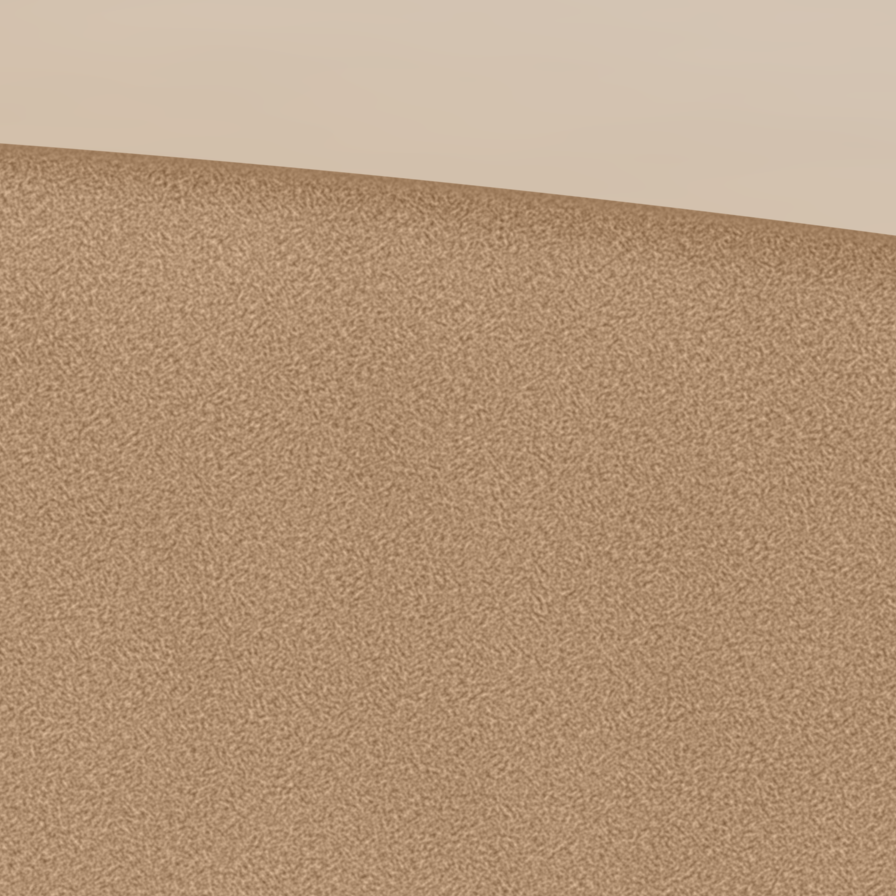
This texture is drawn by a WebGL 2 fragment shader. Its source:

```glsl
#version 300 es
precision highp float;
// A tan woven panel with a gently bowed, sloping top edge below a pale wall.
// The weave is oriented gradient noise whose thread direction changes from
// patch to patch; broad noise and a shaded hem give the panel its soft relief.

uniform vec2 u_resolution;
out vec4 fragColor;

const vec3 WALL_WARM = vec3(0.825, 0.748, 0.662);
const vec3 WALL_COOL = vec3(0.828, 0.768, 0.702);
const vec3 CLOTH     = vec3(0.682, 0.553, 0.430);
const vec3 HEM       = vec3(0.625, 0.490, 0.362);
const vec3 THREAD    = vec3(1.0, 1.0, 0.98);

// Integer hash turned into a unit gradient direction.
vec2 gradientAt(vec2 cell) {
    uvec2 q = uvec2(ivec2(cell) + 4096);
    uint h = q.x * 1597334677u ^ q.y * 3812015801u;
    h = (h ^ (h >> 15)) * 2246822519u;
    h = (h ^ (h >> 13)) * 3266489917u;
    h ^= h >> 16;
    float angle = float(h & 65535u) * 6.28319 / 65536.0;
    return vec2(cos(angle), sin(angle));
}

float gradientNoise(vec2 p) {
    vec2 cell = floor(p), f = p - cell;
    vec2 w = f * f * f * (f * (f * 6.0 - 15.0) + 10.0);
    float a = dot(gradientAt(cell), f);
    float b = dot(gradientAt(cell + vec2(1, 0)), f - vec2(1, 0));
    float c = dot(gradientAt(cell + vec2(0, 1)), f - vec2(0, 1));
    float d = dot(gradientAt(cell + vec2(1, 1)), f - vec2(1, 1));
    return mix(mix(a, b, w.x), mix(c, d, w.x), w.y);
}

float fractalNoise(vec2 p, int octaves) {
    float sum = 0.0, amplitude = 1.0;
    for (int i = 0; i < octaves; i++) {
        sum += amplitude * gradientNoise(p);
        p = mat2(1.6, 1.2, -1.2, 1.6) * p + 17.3;
        amplitude *= 0.55;
    }
    return sum;
}

// Short threads lying along the given angle.
float threads(vec2 p, float angle, vec2 frequency) {
    float c = cos(angle), s = sin(angle);
    return gradientNoise(mat2(c, -s, s, c) * p * frequency);
}

float weave(vec2 p) {
    float patches = smoothstep(-0.25, 0.25, fractalNoise(p * 24.0, 2));
    float rising  = threads(p, 0.62, vec2(135.0, 225.0));
    float falling = threads(p + 3.7, -0.85, vec2(145.0, 235.0));
    float grain   = threads(p + 9.1, 0.35, vec2(275.0, 290.0));
    return mix(rising, falling, patches) + 0.65 * grain;
}

float panelTop(float x) {
    return 0.840 - 0.073 * x - 0.030 * x * x;
}

vec3 wallColour(vec2 uv) {
    float cool = smoothstep(-0.1, 1.0, 0.55 * uv.x + 2.2 * (uv.y - 0.78));
    float haze = fractalNoise(uv * vec2(2.0, 9.0), 3);
    return mix(WALL_WARM, WALL_COOL, cool) + 0.008 * haze;
}

vec3 clothColour(vec2 uv, float depth) {
    // Broad light: a pale fold below the hem, fading to the right.
    float fold = exp(-pow((depth - 0.11) / 0.08, 2.0));
    float light = 0.020 * fold * (1.0 - 0.7 * uv.x);
    light += 0.014 * fractalNoise(uv * vec2(6.0, 4.0), 3);
    light += 0.010 * (0.5 - uv.x) + 0.008 * smoothstep(0.35, 0.0, uv.y);

    // Shaded hem, wider on the right.
    float hemWidth = mix(0.032, 0.050, uv.x);
    float hem = 1.0 - smoothstep(0.25 * hemWidth, 1.7 * hemWidth, depth);
    vec3 base = mix(CLOTH + light, HEM, 0.72 * hem);

    // The texture flattens where the cloth turns over the rim.
    float relief = smoothstep(0.0, 0.022, depth);
    base += THREAD * weave(uv) * mix(0.06, 0.19, relief);
    float rim = exp(-pow((depth - 0.003) / 0.003, 2.0));
    return base - 0.018 * rim;
}

void main() {
    vec2 uv = gl_FragCoord.xy / u_resolution;
    float depth = panelTop(uv.x) - uv.y;
    float pixel = 1.0 / u_resolution.y;
    float cover = smoothstep(-pixel, pixel, depth);
    vec3 colour = mix(wallColour(uv), clothColour(uv, depth), cover);
    fragColor = vec4(clamp(colour, 0.0, 1.0), 1.0);
}
```
